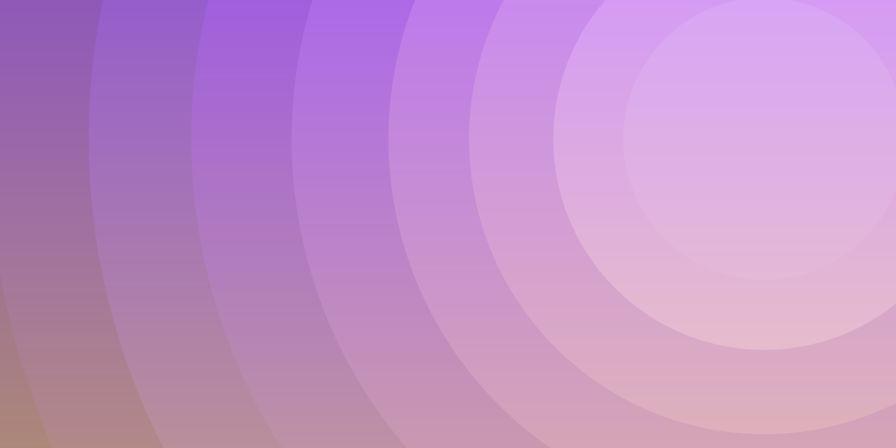
A Shadertoy shader for this background:

```glsl
// Concentric translucent-looking discs over a violet to warm rose backdrop.
// Each band has its own vertical gradient; discs are layered from the
// largest to the smallest with antialiased edges, in units of canvas height.

const int DISC_COUNT = 8;
const vec2 DISC_CENTER = vec2(1.706, 0.690);

// Disc radii, largest first
const float RADII[DISC_COUNT] = float[DISC_COUNT](
    1.732, 1.508, 1.279, 1.055, 0.839, 0.659, 0.471, 0.315);

// Band colours at the upper edge: backdrop first, innermost disc last
const vec3 UPPER[DISC_COUNT + 1] = vec3[DISC_COUNT + 1](
    vec3(0.545, 0.335, 0.700),
    vec3(0.561, 0.345, 0.727),
    vec3(0.588, 0.365, 0.800),
    vec3(0.628, 0.373, 0.868),
    vec3(0.675, 0.414, 0.908),
    vec3(0.737, 0.478, 0.925),
    vec3(0.784, 0.543, 0.933),
    vec3(0.835, 0.608, 0.957),
    vec3(0.847, 0.645, 0.962));

// Band colours at the lower edge, in the same order
const vec3 LOWER[DISC_COUNT + 1] = vec3[DISC_COUNT + 1](
    vec3(0.675, 0.530, 0.475),
    vec3(0.698, 0.537, 0.530),
    vec3(0.725, 0.561, 0.606),
    vec3(0.745, 0.569, 0.647),
    vec3(0.784, 0.598, 0.688),
    vec3(0.831, 0.647, 0.714),
    vec3(0.871, 0.698, 0.727),
    vec3(0.920, 0.772, 0.755),
    vec3(0.922, 0.768, 0.768));

// Coverage of a disc, softened over one pixel
float discMask(vec2 point, vec2 center, float radius, float pixel) {
    float edge = length(point - center) - radius;
    return 1.0 - smoothstep(-pixel, pixel, edge);
}

// Vertical gradient of one band
vec3 bandColor(vec3 lower, vec3 upper, float height) {
    return mix(lower, upper, height);
}

void mainImage(out vec4 fragColor, in vec2 fragCoord) {
    float pixel = 1.0 / iResolution.y;
    vec2 point = fragCoord * pixel;

    // Backdrop, then discs from the outside in
    vec3 color = bandColor(LOWER[0], UPPER[0], point.y);
    for (int i = 0; i < DISC_COUNT; i++) {
        vec3 band = bandColor(LOWER[i + 1], UPPER[i + 1], point.y);
        float mask = discMask(point, DISC_CENTER, RADII[i], 0.75 * pixel);
        color = mix(color, band, mask);
    }

    fragColor = vec4(color, 1.0);
}
```
